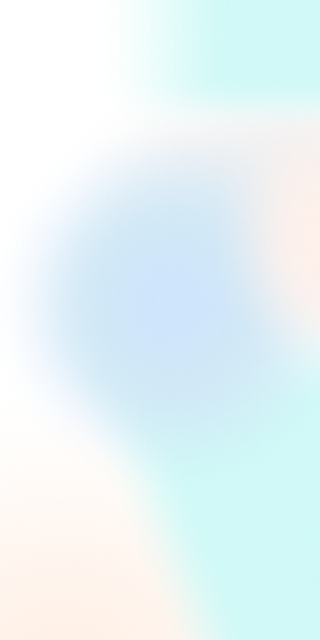
Reproduce this background procedurally as a Shadertoy shader.

```glsl
// A soft pastel backdrop: white paper with peach, aqua and blue clouds of light.
// Each cloud is a stretched distance field with a smooth falloff, layered
// from back to front, and finished with a very faint grain.

const vec3 WHITE = vec3(1.0, 1.0, 0.998);
const vec3 PEACH = vec3(1.0, 0.943, 0.905);
const vec3 ROSE  = vec3(0.995, 0.943, 0.922);
const vec3 HAZE  = vec3(0.945, 0.943, 0.945);
const vec3 AQUA  = vec3(0.815, 0.977, 0.968);
const vec3 SKY   = vec3(0.82, 0.91, 0.965);
const vec3 RIM   = vec3(0.86, 0.92, 1.0);
const vec3 CORE  = vec3(0.812, 0.898, 0.988);

// Distance from a centre, measured in ellipse radii
float ellipse(vec2 p, vec2 centre, vec2 radii) {
    return length((p - centre) / radii);
}

// One inside the inner limit, zero beyond the outer limit
float fade(float inner, float outer, float d) {
    return 1.0 - smoothstep(inner, outer, d);
}

float hash(vec2 cell) {
    vec3 q = fract(cell.xyx * 0.1031);
    q += dot(q, q.yzx + 33.33);
    return fract((q.x + q.y) * q.z);
}

void mainImage(out vec4 fragColor, in vec2 fragCoord) {
    // x spans 0..1 and y spans 0..2 on a tall canvas
    vec2 p = fragCoord / iResolution.xy * vec2(1.0, 2.0);

    // Warm glow in the lower left, grey haze in the upper right
    float warm = fade(0.0, 1.0, ellipse(p, vec2(0.2, -0.1), vec2(1.1, 0.95)));
    vec3 color = mix(WHITE, PEACH, warm);
    float haze = fade(0.2, 1.0, ellipse(p, vec2(0.9, 1.42), vec2(0.75, 0.42)));
    color = mix(color, HAZE, haze);

    // Aqua panel in the upper right corner
    float panel = smoothstep(0.28, 0.75, p.x) * smoothstep(1.58, 1.76, p.y);
    color = mix(color, AQUA, panel);

    // Aqua field in the lower right, bounded by a slanted edge
    float slant = p.x - (0.65 - 0.39 * p.y);
    float field = smoothstep(-0.14, 0.14, slant) * fade(0.7, 1.1, p.y);
    color = mix(color, AQUA, field);

    // Blue cloud with a lavender rim and a brighter core
    float d = ellipse(p, vec2(0.54, 1.05), vec2(0.54, 0.55));
    float leftRim = smoothstep(0.6, 1.0, d) * fade(0.2, 0.6, p.x);
    color = mix(color, mix(SKY, RIM, leftRim), fade(0.4, 1.1, d));
    color = mix(color, CORE, fade(0.1, 0.5, d));

    // Rose glow entering from the right edge
    float rose = fade(0.2, 1.0, ellipse(p, vec2(1.06, 1.25), vec2(0.42, 0.46)));
    color = mix(color, ROSE, rose);

    // Faint grain on a grid tied to the canvas
    color += (hash(floor(p * 256.0)) - 0.5) * 0.006;

    fragColor = vec4(clamp(color, 0.0, 1.0), 1.0);
}
```
